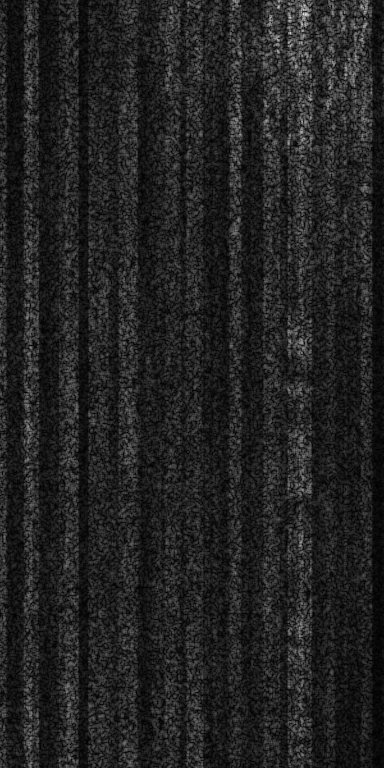
Write a Shadertoy shader that draws this texture.

```glsl
// Dark curtain of irregular vertical bands under fine grey speckle.
// Jittered stripes, slow fades and streaks set the brightness; the speckle
// is the length of a two-channel noise vector, which scales that brightness.

float hash(vec2 cell, int seed) {
    uvec2 q = uvec2(ivec2(cell) + 4096);
    uint h = q.x * 1597334677u ^ q.y * 3812015801u ^ uint(seed) * 2798796415u;
    h = (h ^ (h >> 16)) * 2146121005u;
    h = (h ^ (h >> 15)) * 2221713035u;
    return float((h ^ (h >> 16)) & 65535u) / 65535.0;
}

// Value noise in -1..1, rescaled so its variance is even across each cell
float evenNoise(vec2 p, int seed) {
    vec2 i = floor(p), f = fract(p);
    vec2 w = f * f * (3.0 - 2.0 * f);
    float bottom = mix(hash(i, seed), hash(i + vec2(1, 0), seed), w.x);
    float top = mix(hash(i + vec2(0, 1), seed), hash(i + vec2(1, 1), seed), w.x);
    vec2 spread = w * w + (1.0 - w) * (1.0 - w);
    return (2.0 * mix(bottom, top, w.y) - 1.0) / sqrt(spread.x * spread.y);
}

// Brightness of one band: light and dark alternate, each fading along its height
float bandLevel(float id, float y) {
    float isLight = mod(id, 2.0);
    float level = mix(0.66, 1.28, isLight) + 0.56 * (hash(vec2(id, 0), 3) - 0.5);
    return level * (1.0 + 0.17 * evenNoise(vec2(id, y * 4.0), 4));
}

// Bands of uneven width with slightly softened edges
float bands(float x, float y) {
    float id = floor(x);
    float edge = 0.05 + 0.75 * hash(vec2(id, 0), 5);
    float blend = smoothstep(edge - 0.06, edge + 0.06, fract(x));
    return mix(bandLevel(id - 1.0, y), bandLevel(id, y), blend);
}

// Thin threads running the full height
float threads(float x) {
    float id = floor(x);
    float edge = 0.2 + 0.6 * hash(vec2(id, 0), 6);
    float blend = smoothstep(edge - 0.2, edge + 0.2, fract(x));
    return mix(hash(vec2(id - 1.0, 0), 7), hash(vec2(id, 0), 7), blend);
}

void mainImage(out vec4 fragColor, in vec2 fragCoord) {
    vec2 uv = fragCoord / iResolution.xy;

    // Stripes, with light falling from the upper right
    float light = bands(uv.x * 23.0, uv.y);
    light *= 0.78 + 0.44 * threads(uv.x * 80.0);
    light *= 1.0 + 1.2 * (uv.x - 0.4) * (uv.y - 0.4);

    // Short vertical streaks, strongest near the top right
    float streak = evenNoise(uv * vec2(85.0, 36.0), 8);
    float glow = smoothstep(0.72, 0.97, uv.y) * smoothstep(0.15, 0.85, uv.x);
    light *= 1.0 + 0.12 * streak + glow * (0.2 + 0.7 * max(streak, 0.0));

    // Faint rungs crossing one column
    float column = smoothstep(0.74, 0.75, uv.x) * (1.0 - smoothstep(0.81, 0.82, uv.x));
    float rungs = evenNoise(uv * vec2(14.0, 55.0), 9);
    light *= 1.0 + 0.35 * column * rungs * (1.0 - smoothstep(0.55, 0.7, uv.y));

    // Speckle: offset channels hide the lattice
    vec2 grain = uv * vec2(150.0, 300.0);
    float speckle = 1.37 * length(vec2(evenNoise(grain, 1), evenNoise(grain + 0.5, 2)));

    float grey = 0.122 * max(light, 0.15) * speckle;
    fragColor = vec4(vec3(clamp(grey, 0.0, 1.0)), 1.0);
}
```
